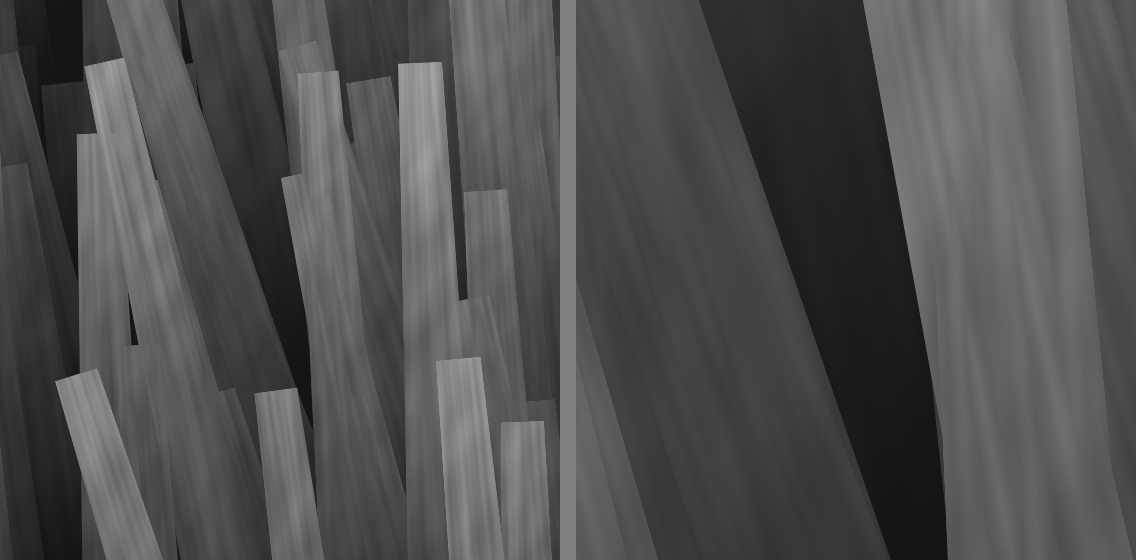
Left: the whole. Right: its middle third, enlarged.
This texture is drawn by a Shadertoy shader. Its source:

```glsl
// Overlapping grey straw slats that lean left and sink into the dark as they fall.
// Each slat is a tapered band whose tone is its height; the highest slat wins.
// Slat positions wrap around the canvas and the grain follows each slat, so it tiles.

const int SLAT_COUNT = 38;
const vec3 SPREAD = vec3(0.8192, 0.6710, 0.5497); // even low-discrepancy steps
const float LEAN_STEP = 0.6180;
const float FLOOR_TONE = 0.08;
const float LOWEST_TIP = 0.10;
const float HIGHEST_TIP = 0.60;
const float FADE_PER_LENGTH = 0.30;
const float TIP_MARGIN = 0.1;
const float TOP_ROW = 0.92;   // most tips gather just below this height
const float TIP_SPAN = 0.85;

// Integer hash giving two values in 0..1
vec2 hash2(ivec2 cell) {
    uvec2 v = uvec2(cell) * 1664525u + 1013904223u;
    v.x += v.y * 1664525u;
    v.y += v.x * 1664525u;
    v ^= v >> 16u;
    v.x += v.y * 1664525u;
    v.y += v.x * 1664525u;
    v ^= v >> 16u;
    return vec2(v & 65535u) / 65535.0;
}

vec2 gradientAt(ivec2 cell) {
    float angle = 6.2832 * hash2(cell).x;
    return vec2(cos(angle), sin(angle));
}

float gradientNoise(vec2 p) {
    ivec2 cell = ivec2(floor(p));
    vec2 f = fract(p);
    vec2 w = f * f * f * (f * (f * 6.0 - 15.0) + 10.0);
    float a = dot(gradientAt(cell), f);
    float b = dot(gradientAt(cell + ivec2(1, 0)), f - vec2(1, 0));
    float c = dot(gradientAt(cell + ivec2(0, 1)), f - vec2(0, 1));
    float d = dot(gradientAt(cell + ivec2(1, 1)), f - vec2(1, 1));
    return mix(mix(a, b, w.x), mix(c, d, w.x), w.y);
}

// Long fibres with faint blotches slanting up to the right, as a factor around 1
float grain(float side, float across, float along, float seed) {
    float fibres = gradientNoise(vec2(side * 2.2 + seed, along * 3.0));
    float threads = gradientNoise(vec2(side * 5.5 - seed, along * 4.0));
    vec2 slanted = vec2(1.3 * across + along, across - along) * vec2(13.0, 5.0);
    float blotches = gradientNoise(slanted + seed);
    return 1.0 + 0.21 * fibres + 0.14 * threads + 0.14 * blotches;
}

// Tone of one slat; lap 1 is the part that has wrapped past the canvas once
float slatTone(vec2 uv, int id, float lap, float blur) {
    vec2 jitter = hash2(ivec2(id, 7));
    float shape = hash2(ivec2(id, 31)).x;
    vec3 place = fract(float(id) * SPREAD + 0.09 * vec3(jitter, shape));
    float lean = mix(0.03, 0.37, pow(fract(float(id) * LEAN_STEP), 1.5));
    float tipHeight = TOP_ROW - TIP_SPAN * pow(place.y, 1.7);

    // Slat coordinates: along from the tip, across from the axis
    float drop = fract(tipHeight - uv.y + TIP_MARGIN) - TIP_MARGIN + lap;
    float offset = fract(uv.x - place.x - lean * drop + 0.5) - 0.5;
    float stretch = sqrt(1.0 + lean * lean);
    float across = offset / stretch;
    float along = drop * stretch + across * lean;

    float halfWidth = mix(0.036, 0.041, jitter.y) + 0.026 * max(along, 0.0);
    float coverage = smoothstep(-blur, blur, halfWidth - abs(across))
                   * smoothstep(-blur, blur, along);
    float tone = mix(LOWEST_TIP, HIGHEST_TIP, place.z) - FADE_PER_LENGTH * along;
    if (coverage <= 0.0 || tone <= 0.0) return 0.0;
    return coverage * tone * grain(across / halfWidth, across, along, float(id) * 17.3);
}

void mainImage(out vec4 fragColor, in vec2 fragCoord) {
    vec2 uv = fragCoord / iResolution.xy;
    float blur = 0.8 / iResolution.y;

    // Keep the highest slat at this point
    float tone = FLOOR_TONE;
    for (int id = 0; id < SLAT_COUNT; id++) {
        for (int lap = 0; lap < 2; lap++) {
            tone = max(tone, slatTone(uv, id, float(lap), blur));
        }
    }
    fragColor = vec4(vec3(tone), 1.0);
}
```
